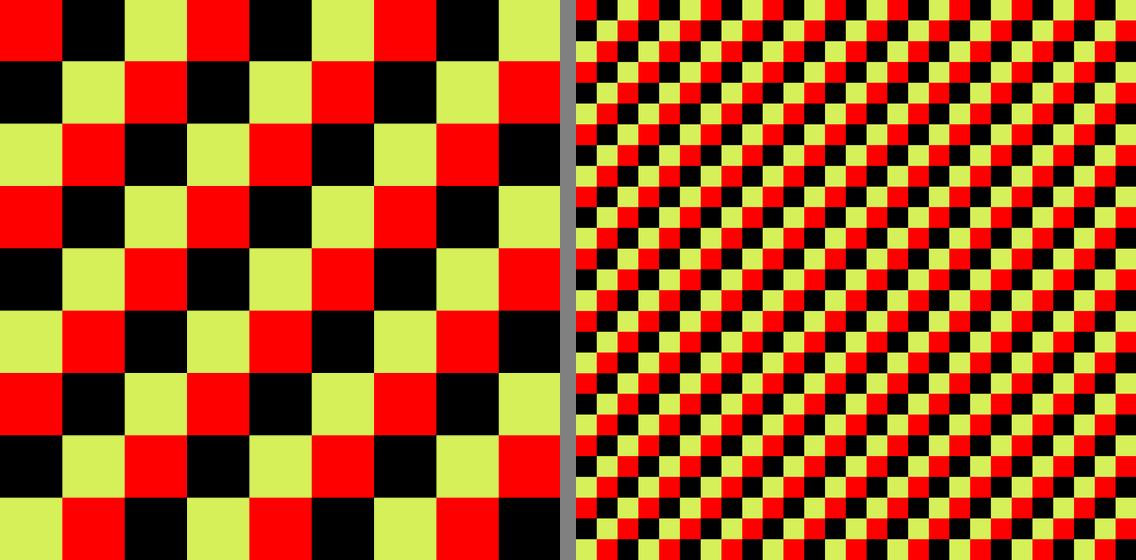
Left, the tile; right, the same tile 3 across and 3 down.
Write a WebGL 2 fragment shader that draws this pattern.

```glsl
#version 300 es
precision highp float;
// Diagonal checkerboard of red, black and lime squares, nine by nine.

#define CELL_SIZE (57.0 / 512.0)  // nine cells a side, the last a hair narrower
#define COLOR_COUNT 3.0
#define PHASE 2.0                 // colour index of the lower left cell
#define RED vec3(1.0, 0.0, 0.0)
#define BLACK vec3(0.0, 0.0, 0.0)
#define LIME vec3(0.84, 0.94, 0.35)

uniform vec2 u_resolution;
out vec4 fragColor;

// Colours cycle along each row and step back by one on each row up.
vec3 cellColor(vec2 cell) {
    float index = mod(cell.x - cell.y + PHASE + 0.5, COLOR_COUNT);
    return index < 1.0 ? RED : index < 2.0 ? BLACK : LIME;
}

void main() {
    vec2 pixelSize = 1.0 / (u_resolution * CELL_SIZE);
    vec2 grid = gl_FragCoord.xy * pixelSize;

    // Share of the pixel that lies past the next cell border on each axis.
    vec2 cell = floor(grid - 0.5 * pixelSize);
    vec2 cover = clamp((grid - cell - 1.0) / pixelSize + 0.5, 0.0, 1.0);

    // Blend the up to four cells under the pixel.
    vec3 lower = mix(cellColor(cell), cellColor(cell + vec2(1.0, 0.0)), cover.x);
    vec3 upper = mix(cellColor(cell + vec2(0.0, 1.0)), cellColor(cell + 1.0), cover.x);
    fragColor = vec4(mix(lower, upper, cover.y), 1.0);
}
```
